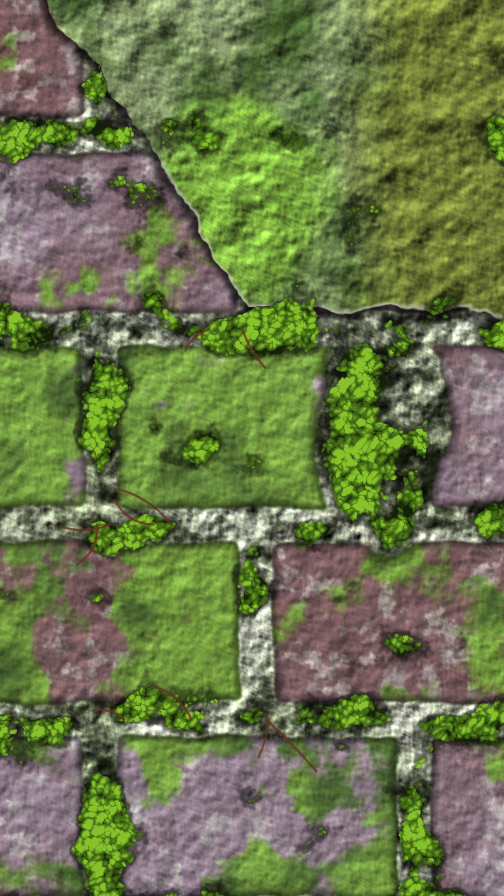
A Shadertoy shader for this texture:

```glsl
// Old mossy brick wall: five courses in running bond, crumbling mortar,
// a flaking plaster skin over the upper right and moss growing in the joints.
// Bricks come from a box distance on a staggered grid; wear comes from fbm.

#define PITCH vec2(0.62, 0.387)   // brick spacing, in canvas widths
#define START vec2(0.20, 0.350)   // first vertical and horizontal joint
#define JOINT 0.036               // half width of a joint
#define WARP 0.022                // raggedness of brick outlines
#define MOSS_SPREAD 0.20          // how unevenly moss grows
#define MOSS_DEPTH 0.024          // joint depth where moss takes hold
#define LEAF_SCALE 78.0           // moss leaves per canvas width
#define TWIGS 10

const vec3 MOSS_DARK = vec3(0.08, 0.12, 0.03);
const vec3 MOSS_MID = vec3(0.25, 0.40, 0.08);
const vec3 MOSS_LIGHT = vec3(0.53, 0.76, 0.17);
const vec3 ALGAE = vec3(0.45, 0.62, 0.23);
const vec3 SAGE = vec3(0.53, 0.60, 0.42);
const vec3 FOREST = vec3(0.25, 0.36, 0.16);
const vec3 MAUVE = vec3(0.55, 0.48, 0.53);
const vec3 RUST = vec3(0.42, 0.29, 0.28);
const vec3 PALE = vec3(0.76, 0.76, 0.73);
const vec3 OLIVE = vec3(0.44, 0.49, 0.21);
const vec3 SOOT = vec3(0.11, 0.13, 0.08);

float hash(vec2 p) {
    return fract(sin(dot(p, vec2(127.1, 311.7))) * 43758.5453);
}

float noise(vec2 p) {
    vec2 i = floor(p), f = fract(p);
    f = f * f * (3.0 - 2.0 * f);
    return mix(mix(hash(i), hash(i + vec2(1, 0)), f.x),
               mix(hash(i + vec2(0, 1)), hash(i + vec2(1, 1)), f.x), f.y);
}

float fbm(vec2 p) {
    float sum = 0.0, amp = 0.52;
    for (int i = 0; i < 5; i++) {
        sum += amp * noise(p);
        p = mat2(1.6, 1.2, -1.2, 1.6) * p + 7.3;
        amp *= 0.5;
    }
    return sum;
}

// Slope of the noise toward a light at the upper left
float relief(vec2 p) {
    return fbm(p) - fbm(p + vec2(-0.25, 0.35));
}

// Nearest leaf: x = distance, y = random brightness
vec2 leaves(vec2 p) {
    vec2 cell = floor(p), best = vec2(9.0, 0.0);
    for (int k = 0; k < 9; k++) {
        vec2 c = cell + vec2(k % 3 - 1, k / 3 - 1);
        float d = length(c + vec2(hash(c), hash(c + 31.7)) - p);
        if (d < best.x) best = vec2(d, hash(c + 57.3));
    }
    return best;
}

// Distance to a bowed stem rooted at a
float stem(vec2 p, vec2 a, float angle, float len, float bow) {
    p = mat2(cos(angle), -sin(angle), sin(angle), cos(angle)) * (p - a);
    float t = clamp(p.x / len, 0.0, 1.0);
    return length(vec2(p.x - t * len, p.y - bow * t * (1.0 - t)));
}

void mainImage(out vec4 fragColor, in vec2 fragCoord) {
    vec2 p = fragCoord / iResolution.x;
    float px = 1.0 / iResolution.x;
    float broad = fbm(p * 6.0 + 3.0), fine = fbm(p * 34.0);
    float grit = relief(p * 55.0), lumps = relief(p * 20.0);
    vec2 w = p + WARP * (vec2(fbm(p * 11.0), fbm(p * 11.0 + 40.0)) - 0.5);

    // Staggered courses; gap is positive inside the joints
    vec2 g = (w - START) / PITCH;
    float row = floor(g.y) + 1.0, shift = 0.5 * mod(row, 2.0);
    g.x -= shift;
    vec2 id = vec2(floor(g.x), row);
    float centre = START.x + PITCH.x * (id.x + 0.5 + shift);
    vec2 q = abs(fract(g) - 0.5) * PITCH - 0.5 * PITCH + JOINT + 0.012;
    float gap = length(max(q, 0.0)) + min(max(q.x, q.y), 0.0) - 0.012;
    float hole = 0.14 - length((w - vec2(0.76, 0.93)) * vec2(1.0, 0.62));
    gap = max(gap, hole + 0.06 * (broad - 0.5));

    // Brick faces: fired clay, lime bloom and algae
    vec3 clay = mix(MAUVE, RUST, clamp(0.75 * hash(id + 4.0) + 1.5 * (broad - 0.5), 0.0, 1.0));
    if (row == 1.0) clay = mix(clay, RUST, 0.65);
    clay = mix(clay, PALE, 0.55 * smoothstep(0.53, 0.74, fine));
    float damp = (centre < 0.65 && row < 3.0) ? 0.10 + 0.09 * row : -0.22;
    float algae = smoothstep(-0.02, 0.13, damp + 1.3 * (broad - 0.5) + 0.25 * (fine - 0.5));
    vec3 green = mix(FOREST, ALGAE, smoothstep(0.22, 0.62, fbm(p * 9.0 + 12.0) + 0.07 * (row - 1.0)));
    vec3 col = mix(clay, green, 0.92 * algae);
    col *= 1.0 + 0.9 * grit + 0.5 * lumps;
    col *= 1.0 - 0.5 * smoothstep(-0.018, 0.004, gap);

    // Mortar: pale crumbs in dark soil
    vec3 mortar = mix(SOOT, mix(SAGE, PALE, broad), smoothstep(0.28, 0.62, 0.6 * fine + 0.4 * broad));
    mortar *= 1.0 + 2.0 * grit + lumps;
    col = mix(col, mortar, smoothstep(-px, 0.005 + px, gap));

    // Plaster skin with a pale peeling lip and its shadow
    float skin = min(0.85 * (p.x - 0.29 - 0.62 * (1.48 - p.y)), p.y - 1.16);
    skin += 0.09 * (fbm(p * 8.0 + 20.0) - 0.5);
    float cover = smoothstep(0.0, 0.004 + px, skin);
    vec3 plaster = mix(FOREST, SAGE, smoothstep(0.25, 0.7, fbm(p * 7.0 + 50.0)));
    plaster = mix(plaster, OLIVE, smoothstep(0.70, 0.85, p.x + 0.1 * broad));
    float flake = 0.19 - length((p - vec2(0.45, 1.36)) * vec2(1.0, 0.9));
    plaster = mix(plaster, ALGAE * 1.08, smoothstep(-0.03, 0.05, flake + 0.2 * (broad - 0.5)));
    plaster *= 0.95 + 1.2 * grit + 1.2 * lumps;
    float lip = smoothstep(0.014, 0.004, skin) * smoothstep(1.50, 1.42, p.y);
    plaster = mix(plaster, PALE, 0.65 * lip);
    col *= 1.0 - 0.65 * smoothstep(-0.03, 0.0, skin) * (1.0 - cover);
    col = mix(col, plaster, cover);

    // Moss fills joints and creeps outward in clumps
    float bed = abs(fract(g.y + 0.5) - 0.5) * PITCH.y;
    float seam = clamp(mix(gap, 0.042 - bed, cover), -0.036, 0.032);
    float creep = 0.06 - 0.5 * length((p - vec2(0.50, 0.85)) * vec2(0.7, 1.5));
    seam = max(seam, creep);
    vec2 leaf = leaves(p * LEAF_SCALE + 2.0 * fine);
    float moss = seam - MOSS_DEPTH + MOSS_SPREAD * (fbm(p * 10.0 + 70.0) - 0.49);
    moss += 0.012 * (0.5 - leaf.x);
    float tip = (1.0 - 0.85 * leaf.x) * (0.45 + 0.6 * leaf.y);
    tip *= 0.55 + 0.6 * smoothstep(0.0, 0.035, moss) + 2.4 * lumps;
    vec3 tuft = mix(MOSS_DARK, MOSS_MID, smoothstep(0.05, 0.30, tip));
    tuft = mix(tuft, MOSS_LIGHT, smoothstep(0.25, 0.75, tip));
    col *= 1.0 - 0.5 * smoothstep(-0.022, 0.0, moss);
    col = mix(col, tuft, smoothstep(-px, 0.004 + px, moss));

    // Dry reddish stems rooted in the joints
    for (int i = 0; i < TWIGS; i++) {
        vec2 s = vec2(float(i), 9.0);
        vec2 root = START + vec2(0.75 * hash(s) - 0.05, PITCH.y * floor(3.0 * hash(s + 1.3)));
        float d = stem(p, root, 6.28 * hash(s + 2.6), 0.06 + 0.09 * hash(s + 3.9), 0.12 * (hash(s + 5.2) - 0.5));
        col = mix(col, vec3(0.40, 0.19, 0.14), 0.8 * smoothstep(0.0018 + px, 0.0008, d));
    }
    fragColor = vec4(clamp(col, 0.0, 1.0), 1.0);
}
```
